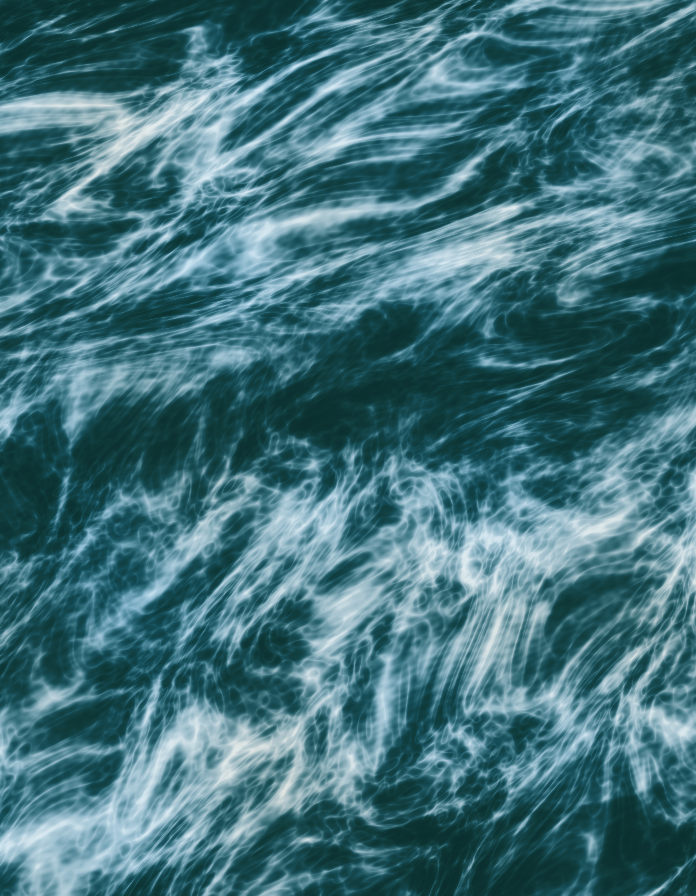
Give the GLSL for this texture, as a WebGL 2 fragment shader.

```glsl
#version 300 es
precision highp float;
// Wind-blown sea seen from above: slanted swells carry ridged ripples,
// sharp wave lips and fine glitter. All layers add up to one light value,
// which an S-curve spreads evenly over a teal-to-foam palette.

uniform vec2 u_resolution;
out vec4 fragColor;

const float TAU = 6.28319;
const float SWELL_SLOPE = 0.3;
const float SWELL_LENGTH = 0.55;

// Coordinates along (x) and across (y) a direction
vec2 alignTo(vec2 p, float angle) {
    float c = cos(angle), s = sin(angle);
    return vec2(c * p.x + s * p.y, c * p.y - s * p.x);
}

// Gradient noise, roughly -1 to 1
float cornerRamp(vec2 cell, vec2 offset) {
    float a = TAU * fract(sin(dot(cell, vec2(127.1, 311.7))) * 43758.5);
    return dot(vec2(cos(a), sin(a)), offset);
}

float noise(vec2 p) {
    vec2 i = floor(p), f = p - i;
    vec2 u = f * f * f * (f * (f * 6.0 - 15.0) + 10.0);
    vec2 e = vec2(1.0, 0.0);
    float low = mix(cornerRamp(i, f), cornerRamp(i + e, f - e), u.x);
    float high = mix(cornerRamp(i + e.yx, f - e.yx), cornerRamp(i + 1.0, f - 1.0), u.x);
    return 1.4 * mix(low, high, u.y);
}

vec2 noise2(vec2 p) {
    return vec2(noise(p + 3.7), noise(p + 19.2));
}

// Ridged octaves stretched along one direction, centred on zero
float ripples(vec2 p, float angle, vec2 scale) {
    vec2 q = alignTo(p, angle) * scale;
    q += 0.65 * noise2(q * 0.6);
    float sum = 0.0, amp = 1.0;
    for (int i = 0; i < 4; i++) {
        float ridge = max(1.0 - 2.0 * abs(noise(q)), 0.0);
        sum += amp * (ridge * ridge - 0.42);
        q = alignTo(q, 0.12) * 1.9 + 7.3;
        q += 0.2 * noise2(q * 0.5);
        amp *= 0.72;
    }
    return sum;
}

// Saw profile: sharp lower edge, light fading upwards
float lip(float phase, float edge) {
    float s = fract(phase);
    return smoothstep(0.0, edge, s) * (1.0 - s) - 0.45;
}

vec3 seaColor(float level) {
    const vec3 shades[8] = vec3[8](
        vec3(0.04, 0.18, 0.18), vec3(0.06, 0.23, 0.23),
        vec3(0.09, 0.31, 0.35), vec3(0.21, 0.44, 0.49),
        vec3(0.36, 0.56, 0.62), vec3(0.53, 0.69, 0.75),
        vec3(0.69, 0.80, 0.85), vec3(0.88, 0.93, 0.95));
    const float stops[8] = float[8](0.0, 0.08, 0.265, 0.46, 0.635, 0.805, 0.945, 1.0);
    vec3 color = shades[0];
    for (int i = 1; i < 8; i++) {
        float t = clamp((level - stops[i - 1]) / (stops[i] - stops[i - 1]), 0.0, 1.0);
        color = mix(color, shades[i], t);
    }
    return color;
}

void main() {
    vec2 p = gl_FragCoord.xy / u_resolution.y;
    vec2 along = alignTo(p, 0.3);

    // Broad swells and drifting patches of sky light
    float bend = noise(p * 2.3 + 5.1);
    float height = p.y - SWELL_SLOPE * p.x + 0.07 * bend;
    float swell = cos(TAU * (height - 0.17) / SWELL_LENGTH);
    float patches = noise(along * vec2(2.5, 6.0) + 11.4)
                  + 0.6 * noise(along * vec2(6.0, 13.0) + 2.8);

    // Long wind ripples on the far water, steep crumpled streaks on the near faces
    float far = smoothstep(0.3, 0.62, height + 0.3 * noise(p * 3.1 + 8.6));
    float longRipples = ripples(p, 0.36, vec2(5.5, 17.0));
    float steepRipples = ripples(p + 4.0, 0.95, vec2(6.5, 14.0));
    float surface = mix(steepRipples, longRipples, far);

    // Torn lips of large and small waves
    float tear = noise(along * vec2(9.0, 14.0)) + 0.4 * noise(along * vec2(30.0, 45.0));
    float bigLip = lip(height * 4.2 + 0.35 * bend + 0.16 * tear, 0.07);
    float smallLip = lip(along.y * 13.0 + 1.6 * noise(along * vec2(3.0, 5.0)) + 0.35 * tear, 0.16);
    float broken = smoothstep(-0.25, 0.35, noise(along * vec2(4.0, 7.0) + 31.0));

    // Fine glitter
    float glitter = noise(alignTo(p, 0.45) * vec2(85.0, 165.0));

    float light = 0.46 * swell + 0.7 * patches + 1.15 * surface
                + 0.6 * broken * bigLip + 0.6 * far * smallLip + 0.28 * glitter;
    float level = 1.0 / (1.0 + exp(-2.5 * light));

    // Slight drift between blue and green water
    float tint = noise(p * 5.0 + 40.0) * level;
    vec3 color = seaColor(level) + tint * vec3(-0.06, 0.0, 0.05);
    fragColor = vec4(clamp(color, 0.0, 1.0), 1.0);
}
```
